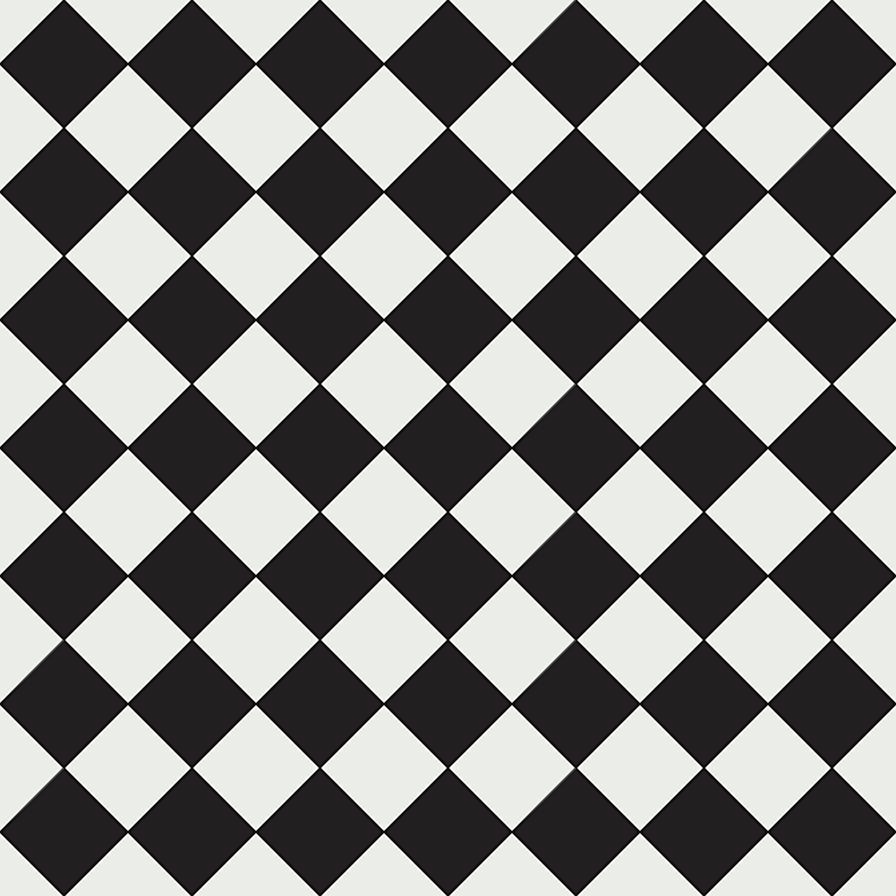
A WebGL 2 fragment shader for this pattern:

```glsl
#version 300 es
precision highp float;
// Checkerboard of black and off-white diamonds, seven across and seven down, with fine edge rims.

uniform vec2 u_resolution;
out vec4 fragColor;

float hash(vec2 cell) {
    return fract(sin(dot(cell, vec2(12.99, 78.23))) * 4375.85);
}

void main() {
    const float repeats = 7.0;
    vec2 grid = gl_FragCoord.xy / u_resolution * repeats;
    vec2 cell = mod(floor(grid), repeats);
    vec2 local = fract(grid) - 0.5;
    float pixel = 1.0 / min(u_resolution.x, u_resolution.y);

    // Signed distance to the black diamond in canvas units, grown slightly so corners join
    float dist = (abs(local.x) + abs(local.y) - 0.5) * 0.7071 / repeats - 0.0008;

    // Each tile has a darker or lighter rim along its edge
    vec3 black = mix(vec3(0.13, 0.12, 0.12), vec3(0.04, 0.03, 0.03),
                     smoothstep(-0.0036, -0.0016, dist));
    vec3 white = mix(vec3(0.99, 0.99, 0.98), vec3(0.92, 0.93, 0.91),
                     smoothstep(0.0014, 0.0032, dist));

    // A few upper-left edges are softened to grey, mostly in one column
    float chance = cell.x == 4.0 ? 0.8 : 0.06;
    float upperLeft = step(local.x, 0.0) * step(0.0, local.y);
    float worn = step(hash(cell), chance) * upperLeft * smoothstep(0.04, 0.25, local.y);

    float softness = max(0.6 * pixel, 0.0007);
    vec3 color = mix(black, white, smoothstep(-softness, softness, dist));
    float greyLine = 1.0 - smoothstep(0.0004, 0.0022, abs(dist + 0.0006));
    color = mix(color, vec3(0.33), 0.6 * worn * greyLine);

    fragColor = vec4(color, 1.0);
}
```
